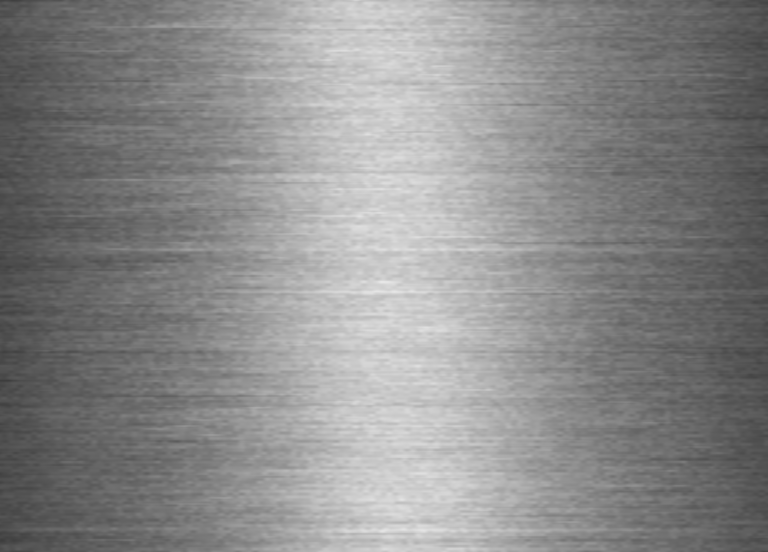
Reproduce this texture procedurally as a WebGL 1 fragment shader.

```glsl
precision highp float;
// Brushed steel sheet with a soft vertical sheen and fine horizontal streaks.

uniform vec2 u_resolution;

float hash(vec2 cell) {
  return fract(sin(dot(cell, vec2(12.99, 78.23))) * 43758.55);
}

// One row of smoothed random cells, shifted so that rows do not line up.
float rowNoise(float x, float row) {
  float s = x + 37.0 * hash(vec2(row, 5.3));
  float cell = floor(s);
  float f = smoothstep(0.0, 1.0, s - cell);
  return mix(hash(vec2(cell, row)), hash(vec2(cell + 1.0, row)), f);
}

// Stretched cell noise from -1 to 1; cells gives columns and rows.
float streaks(vec2 uv, vec2 cells, float seed) {
  vec2 p = uv * cells;
  float row = floor(p.y);
  float f = smoothstep(0.0, 1.0, p.y - row);
  float below = rowNoise(p.x, row + seed);
  float above = rowNoise(p.x, row + 1.0 + seed);
  return 2.0 * mix(below, above, f) - 1.0;
}

float bell(float distance, float width) {
  float t = distance / width;
  return exp(-t * t);
}

// Long scratch across the sheet, fading in and out along its length.
float scratch(vec2 uv, float height, float width, float seed) {
  float strength = 0.65 + 0.35 * sin(uv.x * 9.0 + seed);
  return strength * bell(uv.y - height, width);
}

// Broad reflection plus a brighter core that leans slightly with height.
float sheen(vec2 uv) {
  float center = mix(0.528, 0.493, uv.y) + 0.004 * sin(uv.y * 11.0);
  float d = uv.x - center;
  float edge = bell(min(uv.x, 1.0 - uv.x), 0.06);
  return 0.27 + 0.30 * bell(d, 0.43) + 0.235 * bell(d, 0.175) - 0.035 * edge;
}

// Brushed grain: faint bands, long thin lines, then short crisp specks.
float grain(vec2 uv) {
  float g = 0.012 * streaks(uv, vec2(2.5, 40.0), 11.0);
  g += 0.016 * streaks(uv, vec2(9.0, 110.0), 211.0);
  g += 0.028 * streaks(uv, vec2(4.0, 184.0), 503.0);
  g += 0.026 * streaks(uv, vec2(30.0, 190.0), 907.0);
  g += 0.040 * streaks(uv, vec2(130.0, 190.0), 1301.0);
  return g;
}

// Sparse thin lines: bright ridges minus dark grooves.
float hairlines(vec2 uv) {
  float ridge = smoothstep(0.6, 1.0, streaks(uv, vec2(14.0, 184.0), 1709.0));
  float groove = smoothstep(0.6, 1.0, streaks(uv, vec2(6.0, 184.0), 2203.0));
  return 0.055 * ridge - 0.050 * groove;
}

// Individual scratches: dark grooves subtract, polished ridges add.
float scratches(vec2 uv) {
  float dark = 0.045 * scratch(uv, 0.525, 0.009, 0.5);
  dark += 0.055 * scratch(uv, 0.688, 0.003, 4.0);
  dark += 0.060 * scratch(uv, 0.362, 0.003, 1.0);
  dark += 0.050 * scratch(uv, 0.786, 0.003, 5.0);
  dark += 0.045 * scratch(uv, 0.266, 0.003, 2.5);
  dark += 0.040 * scratch(uv, 0.167, 0.003, 0.0);
  dark += 0.060 * scratch(uv, 0.020, 0.005, 3.0);
  dark += 0.050 * scratch(uv, 1.000, 0.005, 1.5);
  float light = 0.070 * scratch(uv, 0.471, 0.003, 3.5);
  light += 0.050 * scratch(uv, 0.547, 0.003, 0.8);
  light += 0.060 * scratch(uv, 0.040, 0.004, 2.0);
  return light - dark;
}

void main() {
  vec2 uv = gl_FragCoord.xy / u_resolution;
  float base = sheen(uv);

  // The brushing is a little calmer in the dark sides.
  float contrast = 0.65 + 0.35 * smoothstep(0.28, 0.50, base);
  float metal = base + contrast * (grain(uv) + hairlines(uv) + scratches(uv));

  gl_FragColor = vec4(vec3(clamp(metal, 0.0, 1.0)), 1.0);
}
```
